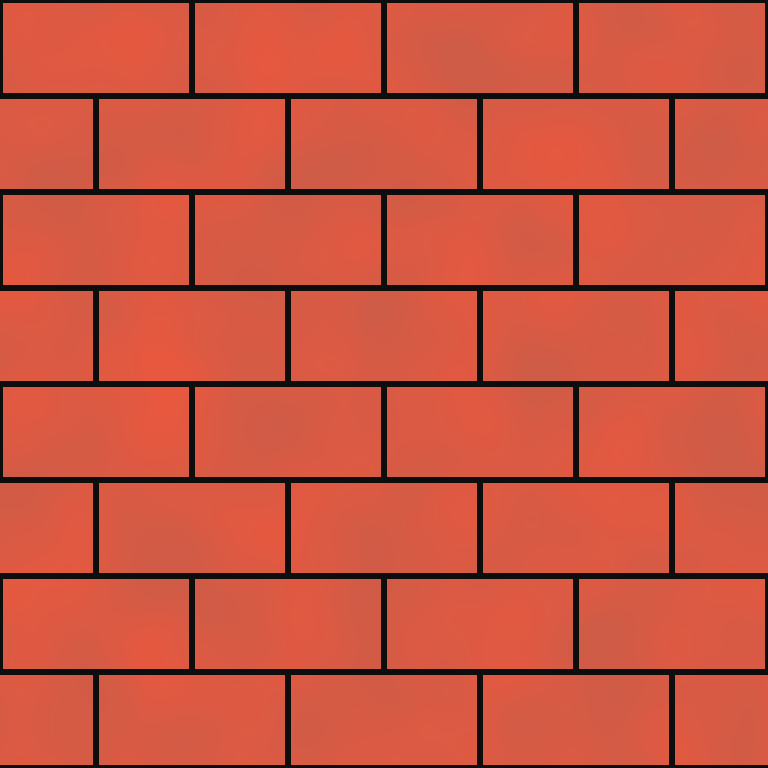
Give the GLSL for this pattern, as a WebGL 1 fragment shader.

```glsl
precision highp float;
// Running-bond brick wall: flat red bricks with thin near-black mortar joints.
// Joints come from the distance to the nearest brick edge; a soft wrapping
// gradient noise drifts the clay between a dull and a bright red.

uniform vec2 u_resolution;

const vec2 BRICKS = vec2(4.0, 8.0);       // bricks across and courses up
const float JOINT_WIDTH = 0.0078;         // in canvas widths
const float STAIN_CELLS = 7.0;            // noise cells across the canvas
const vec3 MORTAR = vec3(0.05, 0.05, 0.05);
const vec3 DULL_CLAY = vec3(0.81, 0.36, 0.28);
const vec3 BRIGHT_CLAY = vec3(0.905, 0.345, 0.248);

// Unit gradient at a lattice point, repeating every period cells.
vec2 latticeGradient(vec2 cell, float period) {
  vec3 p = fract(mod(cell, period).xyx * vec3(0.1031, 0.1030, 0.0973) + 0.137);
  p += dot(p, p.yzx + 33.33);
  float angle = 6.28318 * fract((p.x + p.y) * p.z);
  return vec2(cos(angle), sin(angle));
}

// Wrapping gradient noise, roughly -0.7 to 0.7.
float wrapNoise(vec2 uv, float period) {
  vec2 p = uv * period;
  vec2 cell = floor(p);
  vec2 f = p - cell;
  vec2 blend = f * f * f * (f * (f * 6.0 - 15.0) + 10.0);
  vec2 e = vec2(1.0, 0.0);
  float a = dot(latticeGradient(cell, period), f);
  float b = dot(latticeGradient(cell + e.xy, period), f - e.xy);
  float c = dot(latticeGradient(cell + e.yx, period), f - e.yx);
  float d = dot(latticeGradient(cell + e.xx, period), f - e.xx);
  return mix(mix(a, b, blend.x), mix(c, d, blend.x), blend.y);
}

// Two octaves of noise as a 0 to 1 blend weight.
float clayStain(vec2 uv, float cells) {
  float n = wrapNoise(uv, cells) + 0.3 * wrapNoise(uv, cells * 2.0);
  return clamp(0.47 + 0.95 * n, 0.0, 1.0);
}

// Distance in canvas units to the nearest brick edge.
float edgeDistance(vec2 uv, vec2 bricks) {
  vec2 p = uv * bricks;
  // Even courses, counted from the bottom, are shifted by half a brick.
  p.x += 0.5 * (1.0 - mod(floor(p.y), 2.0));
  vec2 f = fract(p);
  vec2 toEdge = min(f, 1.0 - f) / bricks;
  return min(toEdge.x, toEdge.y);
}

void main() {
  vec2 uv = gl_FragCoord.xy / u_resolution;
  float pixel = 1.0 / min(u_resolution.x, u_resolution.y);

  vec3 clay = mix(DULL_CLAY, BRIGHT_CLAY, clayStain(uv, STAIN_CELLS));
  float fromJoint = edgeDistance(uv, BRICKS) - 0.5 * JOINT_WIDTH;
  float brickMask = smoothstep(-0.5 * pixel, 0.5 * pixel, fromJoint);

  gl_FragColor = vec4(mix(MORTAR, clay, brickMask), 1.0);
}
```
